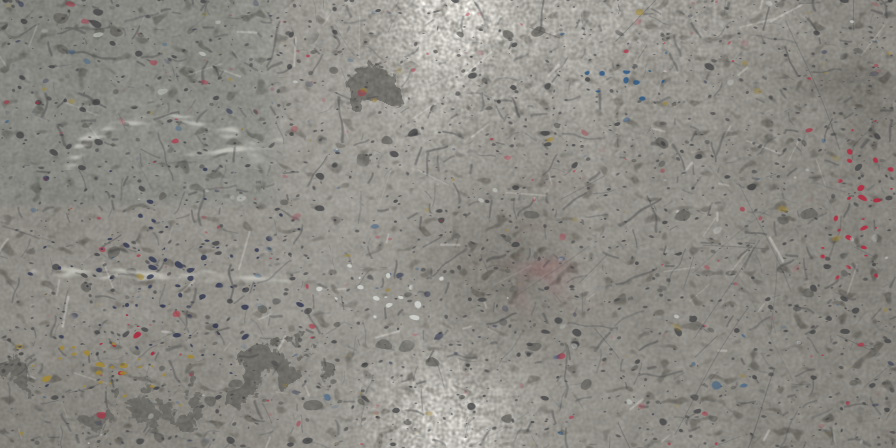
A Shadertoy shader for this texture:

```glsl
// Worn concrete studio floor with glare, stains, scratches and paint spatter.
const vec3 CONCRETE = vec3(0.560, 0.551, 0.526);
const vec3 STAIN = vec3(0.385, 0.380, 0.360);
const vec3 SOOT = vec3(0.25, 0.25, 0.26);
const vec3 CHALK = vec3(0.80, 0.80, 0.77);
const vec3 PINK = vec3(0.56, 0.42, 0.42);
const float GRAIN = 0.13;
const float MOTTLE = 0.11;
const int LONG_SCRATCHES = 34;
const int PAINTS = 6;
const vec3 PAINT[PAINTS] = vec3[](
  vec3(0.66, 0.13, 0.22), vec3(0.17, 0.34, 0.52), vec3(0.62, 0.52, 0.20),
  vec3(0.70, 0.15, 0.24), vec3(0.20, 0.22, 0.32), vec3(0.83, 0.84, 0.82));
// Centre and spread of each paint cluster
const vec4 CLUSTER[PAINTS] = vec4[](
  vec4(0.26, 0.20, 0.08, 0.07), vec4(1.38, 0.82, 0.09, 0.03),
  vec4(0.24, 0.17, 0.13, 0.07), vec4(1.93, 0.50, 0.07, 0.15),
  vec4(0.38, 0.38, 0.24, 0.16), vec4(0.85, 0.36, 0.10, 0.05));

vec3 hash3(vec2 p) {
  vec3 q = fract(p.xyx * vec3(0.1031, 0.1030, 0.0973));
  q += dot(q, q.yxz + 33.33);
  return fract((q.xxy + q.yzz) * q.zyx);
}
float corner(vec2 cell, vec2 offset) {
  return dot(hash3(cell).xy * 2.0 - 1.0, offset);
}
float noise(vec2 p) {
  vec2 i = floor(p), f = p - i, e = vec2(1, 0);
  vec2 u = f * f * f * (f * (f * 6.0 - 15.0) + 10.0);
  return mix(mix(corner(i, f), corner(i + e, f - e), u.x),
    mix(corner(i + e.yx, f - e.yx), corner(i + 1.0, f - 1.0), u.x), u.y);
}
float fbm(vec2 p) {
  float sum = 0.0, amp = 1.0;
  for (int i = 0; i < 5; i++) {
    sum += amp * noise(p);
    p = mat2(1.6, 1.2, -1.2, 1.6) * p + 7.3;
    amp *= 0.55;
  }
  return sum;
}
// Soft elliptical patch
float blob(vec2 p, float x, float y, float rx, float ry) {
  vec2 d = (p - vec2(x, y)) / vec2(rx, ry);
  return exp(-dot(d, d));
}
float segment(vec2 p, vec2 a, vec2 b) {
  vec2 ab = b - a;
  return length(p - a - ab * clamp(dot(p - a, ab) / dot(ab, ab), 0.0, 1.0));
}
float fill(float d, float aa) { return 1.0 - smoothstep(-aa, aa, d); }

// Flattened drops, at most one per cell
float drops(vec2 p, float cells, float density, float seed, float px) {
  vec2 g = p * vec2(1.0, 1.35) * cells, id = floor(g);
  vec3 h = hash3(id + seed), k = hash3(id + seed + 57.0);
  float d = length(g - id - 0.33 - 0.34 * h.xy) - mix(0.09, 0.32, k.x * k.x);
  return fill(d, cells * px) * smoothstep(-0.02, 0.02, density - h.z);
}
// Short, randomly turned scratches
float scratches(vec2 p, float cells, float density, float seed, float px) {
  vec2 g = p * cells;
  float mark = 0.0;
  for (int n = 0; n < 9; n++) {
    vec2 cell = floor(g) + vec2(n % 3 - 1, n / 3 - 1);
    vec3 h = hash3(cell + seed), k = hash3(cell + seed + 31.0);
    float angle = mix(-0.5, 2.2, k.x);
    vec2 c = cell + h.xy, reach = vec2(cos(angle), sin(angle)) * mix(0.12, 0.65, k.y * k.y);
    float d = segment(g, c - reach, c + reach) / cells - mix(0.0008, 0.0028, k.z);
    mark = max(mark, fill(d, px) * step(h.z, density) * (0.4 + 0.6 * k.z));
  }
  return mark;
}

void mainImage(out vec4 fragColor, in vec2 fragCoord) {
  float px = 1.0 / iResolution.y;
  vec2 p = fragCoord * px;
  float cloud = fbm(p * 5.0), fine = noise(p * 120.0) + 0.7 * noise(p * 58.0 + 9.0);
  vec2 ragged = p + 0.014 * vec2(noise(p * 24.0), noise(p * 24.0 + 40.0));
  vec2 soft = p + 0.12 * vec2(cloud, noise(p * 6.0 + 20.0));

  // Concrete with a cooler slab, broad stains and a pink blush
  vec3 col = CONCRETE + 0.035 * cloud + 0.05 * blob(p, 0.85, 0.55, 0.4, 0.5);
  col -= vec3(0.035, 0.022, 0.02) * (1.0 - smoothstep(0.58, 0.64, p.x)) * smoothstep(0.53, 0.56, p.y);
  col -= 0.05 * smoothstep(1.5, 2.0, p.x) * (1.0 - 0.5 * p.y);
  col -= 0.04 * blob(p, 0.0, 0.0, 0.6, 0.25);
  col -= 0.085 * blob(soft, 1.12, 0.42, 0.19, 0.16) + 0.065 * blob(soft, 1.88, 0.81, 0.12, 0.05);
  float blush = blob(soft, 1.2, 0.42, 0.11, 0.12) * smoothstep(-0.1, 0.3, noise(p * 14.0));
  col = mix(col, PINK, 0.55 * blush);

  // Grain, worn flecks and glare on the rough surface
  col += GRAIN * (0.45 * fine + 0.3 * noise(p * vec2(20, 32)));
  col -= MOTTLE * smoothstep(0.16, 0.42, noise(ragged * vec2(30, 42) + 3.0));
  float glare = 0.17 * blob(p, 0.99, 1.02, 0.14, 0.24) + 0.09 * blob(p, 1.25, 1.05, 0.45, 0.3)
    + 0.22 * blob(p, 0.99, 0.04, 0.15, 0.14);
  col += glare * (1.0 + 1.1 * fine + 0.5 * cloud);

  // Ragged dark spills
  float area = blob(p, 0.84, 0.81, 0.1, 0.1) + blob(p, 0.62, 0.19, 0.15, 0.08)
    + blob(p, 0.32, 0.09, 0.2, 0.07) + blob(p, 0.02, 0.18, 0.09, 0.05);
  float spill = smoothstep(0.42, 0.47, 0.55 * (area + fbm(ragged * 13.0 + 5.0)));
  spill = max(spill, drops(ragged, 18.0, 0.1 + 0.5 * area, 11.0, px));
  col = mix(col, STAIN + 0.05 * fine, 0.75 * spill);

  // Chalky scuffs: an arch and two streaks
  vec2 q = (ragged - vec2(0.37, 0.62)) / vec2(0.21, 0.115);
  float scuff = abs(length(q) - 1.0) * 0.12 + 0.1 * smoothstep(0.1, -0.1, -q.y - 0.1) * 0.0 + max(-q.y, 0.0);
  scuff = min(scuff, segment(ragged, vec2(0.08, 0.395), vec2(0.64, 0.375)));
  scuff = min(scuff, segment(ragged, vec2(0.42, 0.65), vec2(0.62, 0.68)));
  col = mix(col, CHALK, 0.75 * fill(scuff - 0.008, 0.006) * smoothstep(-0.25, 0.35, noise(p * vec2(16, 70))));

  // Scratches: short everywhere, long on the right
  float nick = max(scratches(ragged, 11.0, 0.55, 3.0, px), scratches(ragged, 24.0, 0.45, 70.0, px));
  col = mix(col, SOOT, 0.42 * nick) + 0.12 * scratches(p, 14.0, 0.22, 140.0, px);
  vec2 bent = p + 0.02 * vec2(noise(p * 4.0), noise(p * 4.0 + 8.0));
  for (int i = 0; i < LONG_SCRATCHES; i++) {
    vec3 h = hash3(vec2(i, 19)), k = hash3(vec2(i, 83));
    vec2 start = vec2(mix(1.15, 1.95, h.x), h.y);
    vec2 run = vec2(k.x - 0.6, mix(-0.9, 0.5, k.y)) * mix(0.12, 0.42, h.z);
    col = mix(col, SOOT, fill(segment(bent, start, start + run) - 0.0008, px) * mix(0.12, 0.42, k.z));
  }

  // Dark spatter and clustered paint drops
  col = mix(col, SOOT, 0.75 * drops(ragged, 30.0, 0.11, 23.0, px));
  col = mix(col, SOOT, 0.6 * drops(ragged, 62.0, 0.13, 210.0, px));
  for (int i = 0; i < PAINTS; i++) {
    vec4 c = CLUSTER[i];
    float density = 0.007 + 0.42 * blob(p, c.x, c.y, c.z, c.w);
    col = mix(col, PAINT[i], 0.85 * drops(ragged, 34.0, density, 300.0 + 41.0 * float(i), px));
  }
  fragColor = vec4(clamp(col, 0.0, 1.0), 1.0);
}
```
